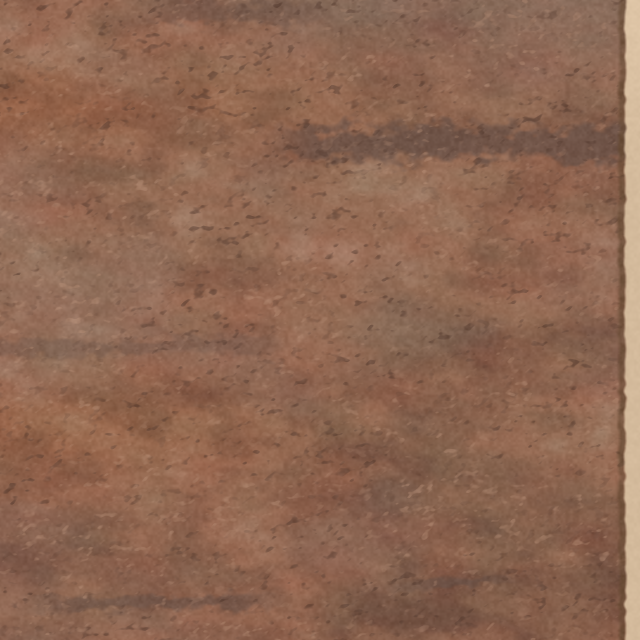
Write a WebGL 1 fragment shader that draws this texture.

```glsl
precision highp float;
// Weathered red-brown painted surface with soft horizontal strata and a pale
// strip at the right. Stretched fractal noise sets the tones; two-octave skewed
// noise scatters crumbly dark and light flecks; broken streaks add seams.

#define STRATA_SCALE vec2(3.5, 9.0)
#define TONE_CONTRAST 1.25
#define FLECK_SCALE vec2(78.0, 112.0)
#define FLECK_SKEW 0.45
#define DARK_FLECKS 0.50
#define LIGHT_FLECKS 0.42
#define HUE_SHIFT 0.75
#define GRAIN 0.075
#define STRIP_X 0.977

uniform vec2 u_resolution;

const vec3 UMBER = vec3(0.455, 0.315, 0.255);
const vec3 CLAY  = vec3(0.53, 0.375, 0.295);
const vec3 RUST  = vec3(0.59, 0.42, 0.33);
const vec3 TAN   = vec3(0.64, 0.50, 0.415);
const vec3 ASH   = vec3(0.54, 0.43, 0.37);
const vec3 SLATE = vec3(0.41, 0.315, 0.275);
const vec3 CREAM = vec3(0.83, 0.73, 0.61);
const vec3 SEAM  = vec3(0.40, 0.29, 0.20);

float hash(vec2 p) {
  vec3 q = fract(vec3(p.xyx) * 0.1031);
  q += dot(q, q.yzx + 33.33);
  return fract((q.x + q.y) * q.z);
}

float noise(vec2 p) {
  vec2 cell = floor(p);
  vec2 f = fract(p);
  f = f * f * (3.0 - 2.0 * f);
  float low = mix(hash(cell), hash(cell + vec2(1.0, 0.0)), f.x);
  float high = mix(hash(cell + vec2(0.0, 1.0)), hash(cell + vec2(1.0)), f.x);
  return mix(low, high, f.y);
}

float fbm(vec2 p) {
  float sum = 0.0;
  float weight = 0.5;
  for (int i = 0; i < 4; i++) {
    sum += weight * noise(p);
    p = mat2(1.6, 0.3, -0.3, 2.0) * p + 17.3;
    weight *= 0.5;
  }
  return sum / 0.9375;
}

// Two octaves of noise whose peaks are small, crumbly specks.
float crumbs(vec2 p) {
  return 0.6 * noise(p) + 0.4 * noise(mat2(1.7, 0.8, -0.8, 1.7) * p + 5.3);
}

// Soft blob used to place broad areas of light and colour.
float patchAt(vec2 p, vec2 centre, vec2 size) {
  vec2 d = (p - centre) / size;
  return exp(-dot(d, d));
}

// Horizontal seam from x = span.x to span.y with broken edges.
float streak(vec2 p, vec2 span, float y, float halfHeight, float slope) {
  float ragged = (crumbs(p * vec2(50.0, 75.0)) - 0.5) * 1.7;
  ragged += (noise(p * vec2(13.0, 20.0)) - 0.5) * 0.9;
  float d = abs(p.y - y - slope * (p.x - span.x)) / halfHeight + ragged;
  float ends = smoothstep(span.x - 0.06, span.x + 0.08, p.x)
             * (1.0 - smoothstep(span.y - 0.06, span.y + 0.05, p.x));
  return ends * (1.0 - smoothstep(0.45, 1.35, d));
}

vec3 surface(vec2 p) {
  // Broad strata, mottled by rounder mid-sized patches
  float strata = fbm(p * STRATA_SCALE + 3.7);
  float mottle = fbm(p * vec2(17.0, 23.0) + 41.0);
  float tone = 0.51 + TONE_CONTRAST * (0.55 * strata + 0.50 * mottle - 0.525);
  tone += 0.20 * patchAt(p, vec2(0.15, 0.62), vec2(0.50, 0.14));
  tone += 0.12 * patchAt(p, vec2(0.62, 0.62), vec2(0.16, 0.10));
  tone -= 0.14 * patchAt(p, vec2(0.45, 0.05), vec2(0.80, 0.14));
  vec3 color = mix(UMBER, CLAY, smoothstep(0.16, 0.42, tone));
  color = mix(color, RUST, smoothstep(0.42, 0.62, tone));
  color = mix(color, TAN, smoothstep(0.62, 0.92, tone));

  // Grey wash, strongest at the upper right, and warm stains at the left
  float wash = smoothstep(0.52, 0.74, fbm(p * vec2(5.0, 7.0) + 83.0));
  float haze = patchAt(p, vec2(0.95, 1.0), vec2(0.48, 0.13));
  color = mix(color, ASH, clamp(0.40 * wash + 0.75 * haze, 0.0, 0.9));
  float warm = patchAt(p, vec2(0.08, 0.84), vec2(0.45, 0.07))
             + patchAt(p, vec2(0.12, 0.33), vec2(0.32, 0.08));
  color += warm * vec3(0.015, -0.008, -0.025);
  float hue = fbm(p * vec2(13.0, 18.0) + 29.0) - 0.5;
  color += HUE_SHIFT * hue * vec3(0.05, -0.045, -0.035);

  // Shadowed seams
  float shade = 0.80 * streak(p, vec2(0.44, 1.1), 0.772, 0.027, 0.012);
  shade += 0.40 * streak(p, vec2(-0.1, 0.42), 0.452, 0.013, 0.02);
  shade += 0.65 * streak(p, vec2(0.06, 0.42), 0.055, 0.014, 0.02);
  shade += 0.75 * streak(p, vec2(0.63, 0.79), 0.083, 0.010, 0.08);
  shade += 0.50 * streak(p, vec2(0.22, 0.50), 0.985, 0.020, 0.0);
  color = mix(color, SLATE, min(shade, 0.9));

  // Slanted flecks, the dark ones gathered in clusters
  vec2 q = vec2(p.x - FLECK_SKEW * p.y, p.y) * FLECK_SCALE;
  float cluster = smoothstep(0.35, 0.68, fbm(p * vec2(9.0, 14.0) + 61.0));
  float dark = smoothstep(0.64, 0.86, crumbs(q)) * mix(0.35, 1.0, cluster);
  float light = smoothstep(0.65, 0.88, crumbs(q + 137.0)) * mix(1.0, 0.45, cluster);
  color = mix(color, UMBER * 0.72, DARK_FLECKS * dark);
  return mix(color, TAN * 1.12, LIGHT_FLECKS * light);
}

void main() {
  vec2 p = gl_FragCoord.xy / u_resolution;
  vec3 color = surface(p);

  // Pale strip with a dark, uneven joint
  float edge = STRIP_X + 0.004 * (noise(vec2(3.0, p.y * 90.0)) - 0.5);
  float joint = 1.0 - smoothstep(0.001, 0.009, abs(p.x - edge + 0.005));
  color = mix(color, SEAM, joint * (0.5 + 0.4 * noise(p * 75.0)));
  vec3 strip = CREAM + 0.04 * smoothstep(0.7, 1.0, p.y);
  float onStrip = smoothstep(edge - 0.003, edge + 0.003, p.x);
  color = mix(color, strip, onStrip);

  float grain = 0.6 * noise(p * 150.0) + 0.4 * noise(p * 270.0 + 7.0) - 0.5;
  gl_FragColor = vec4(color + GRAIN * grain * (1.0 - 0.5 * onStrip), 1.0);
}
```
